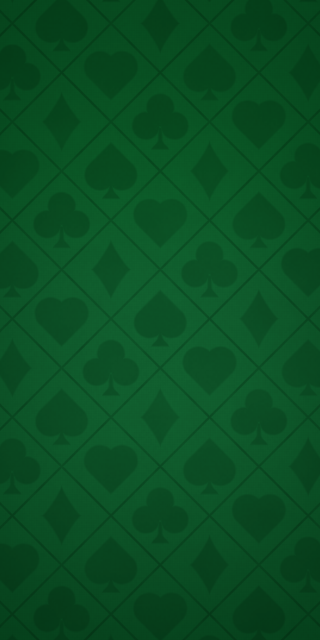
This pattern is drawn by a Shadertoy shader. Its source:

```glsl
float hash(vec2 p) {
    p = fract(p * vec2(0.1031, 0.1137));
    p += dot(p, p.yx + 33.3);
    return fract((p.x + p.y) * p.x * 7.3);
}

float noise(vec2 p) {
    vec2 i = floor(p), f = fract(p);
    f = f * f * (3.0 - 2.0 * f);
    return mix(mix(hash(i), hash(i + vec2(1, 0)), f.x),
               mix(hash(i + vec2(0, 1)), hash(i + vec2(1, 1)), f.x), f.y);
}

// Heart with its point at the origin, about 1.1 tall
float heart(vec2 p) {
    p.x = abs(p.x);
    if (p.x + p.y > 1.0) return length(p - vec2(0.25, 0.75)) - 0.3536;
    vec2 top = p - vec2(0, 1), side = p - 0.5 * max(p.x + p.y, 0.0);
    return sqrt(min(dot(top, top), dot(side, side))) * sign(p.x - p.y);
}

// Flared foot shared by spade and club
float stem(vec2 p) {
    float flare = smoothstep(-0.3, -0.56, p.y);
    return max(abs(p.x) - 0.04 - 0.13 * flare * flare, abs(p.y + 0.34) - 0.22);
}

float spade(vec2 p) {
    return min(heart(vec2(p.x, 0.58 - p.y) / 0.88) * 0.88, stem(p));
}

float diamond(vec2 p) {
    vec2 s = pow(abs(p) / vec2(0.39, 0.59), vec2(0.88));
    return (s.x + s.y - 1.0) * 0.32;
}

float club(vec2 p) {
    float lobes = min(length(p - vec2(0, 0.29)),
                      length(vec2(abs(p.x) - 0.29, p.y + 0.08))) - 0.28;
    return min(min(lobes, length(p - vec2(0, 0.03)) - 0.13), stem(p));
}

float suitShape(vec2 p, float suit) {
    if (suit < 0.5) return spade(p);
    if (suit < 1.5) return diamond(p);
    if (suit < 2.5) return club(p);
    return heart((p + vec2(0, 0.56)) / 0.9) * 0.9;
}

void mainImage(out vec4 fragColor, in vec2 fragCoord) {
    vec2 uv = fragCoord / iResolution.xy;
    float pixel = 6.49 / iResolution.x;

    // Diagonal lattice, with y running down
    vec2 p = vec2(uv.x * 6.49 - 1.25, (1.0 - uv.y) * 13.0 - 0.475);
    vec2 diagonal = 0.5 * vec2(p.x + p.y, p.y - p.x);
    vec2 cell = round(diagonal);
    vec2 f = diagonal - cell;
    vec2 local = vec2(f.x - f.y, -f.x - f.y);

    // Felt lit from the middle, darkest along the bottom
    float glow = 1.0 - 0.5 * pow(abs(uv.x - 0.5) * 2.0, 2.0) * 0.7;
    glow *= smoothstep(-0.22, 0.42, uv.y) * (1.0 - 0.6 * smoothstep(0.55, 1.08, uv.y));
    vec3 color = mix(vec3(0.012, 0.225, 0.09), vec3(0.065, 0.372, 0.183), glow);
    color.rb -= vec2(0.018, 0.022) * smoothstep(0.5, 0.8, uv.y) * glow;

    // Printed suits, worn unevenly
    float suit = mod(3.0 * cell.x + 2.0 * cell.y, 4.0);
    float edge = 0.015 + 0.7 * pixel;
    float ink = 1.0 - smoothstep(-edge, edge, suitShape(local, suit));
    float wear = 0.8 + 0.25 * noise(p * 1.7) + 0.1 * hash(cell + 40.0);
    color *= 1.0 - vec3(0.24, 0.145, 0.17) * ink * wear;

    // Thin seams between cells
    float seam = (0.5 - max(abs(f.x), abs(f.y))) * 1.414;
    float line = 1.0 - smoothstep(0.018 - 0.5 * pixel, 0.018 + pixel, seam);
    color *= 1.0 - vec3(0.28, 0.17, 0.2) * line * (0.75 + 0.4 * noise(p * 5.0));

    // Woven texture and cloth mottling
    vec2 thread = sin(diagonal * 130.0);
    color *= 1.0 + 0.014 * thread.x * thread.y * (1.0 - 0.6 * ink);
    color *= 0.975 + 0.03 * noise(p * 22.0) + 0.02 * noise(p * 3.0);

    fragColor = vec4(color, 1.0);
}
```
